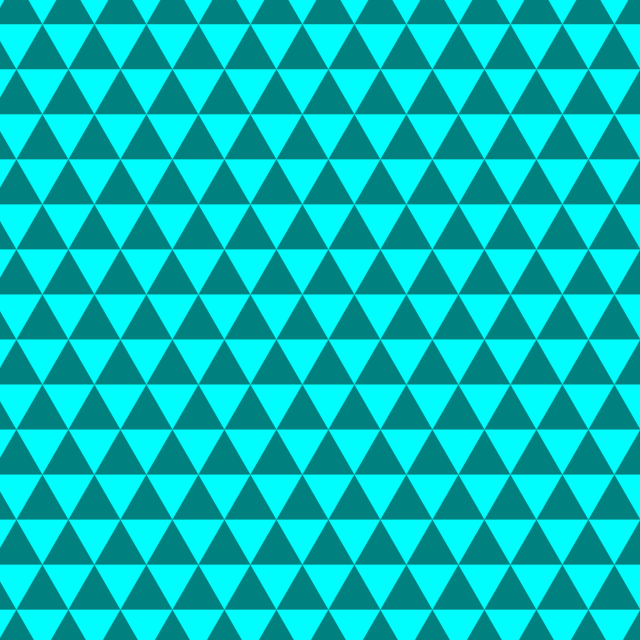
Write a WebGL 2 fragment shader that draws this pattern.

```glsl
#version 300 es
precision highp float;
// Draws a tiling of equilateral triangles: teal pointing up, cyan pointing down.

uniform vec2 u_resolution;
out vec4 outColor;

const vec3 CYAN = vec3(0.005, 0.998, 0.998);
const vec3 TEAL = vec3(0.0, 0.505, 0.503);

const float SIDE = 0.08125;               // triangle side, in canvas widths
const vec2 LATTICE_POINT = vec2(0.0256, 0.0474); // any one shared vertex
const float SLOPE = 0.8660254;            // height of a unit equilateral triangle

// Signed distance to the nearest triangle edge: positive inside upright triangles.
float triangleTiling(vec2 p, float side) {
    float height = side * SLOPE;
    float v = p.y / height;
    float row = floor(v);
    float rise = v - row;

    // Apexes lie on the line above; each line shifts by half a side.
    float u = p.x / side - 0.5 * (row + 1.0);
    float fromApex = abs(fract(u + 0.5) - 0.5);
    float slanted = (0.5 * (1.0 - rise) - fromApex) * height;

    float toBase = rise * height;
    float toTop = height - toBase;
    return slanted > 0.0 ? min(slanted, toBase) : -min(-slanted, toTop);
}

// Soft step across an edge, centred on zero.
float coverage(float dist, float softness) {
    return smoothstep(-softness, softness, dist);
}

void main() {
    vec2 uv = gl_FragCoord.xy / u_resolution;
    float softness = 0.8 / min(u_resolution.x, u_resolution.y);
    float dist = triangleTiling(uv - LATTICE_POINT, SIDE);
    outColor = vec4(mix(CYAN, TEAL, coverage(dist, softness)), 1.0);
}
```
